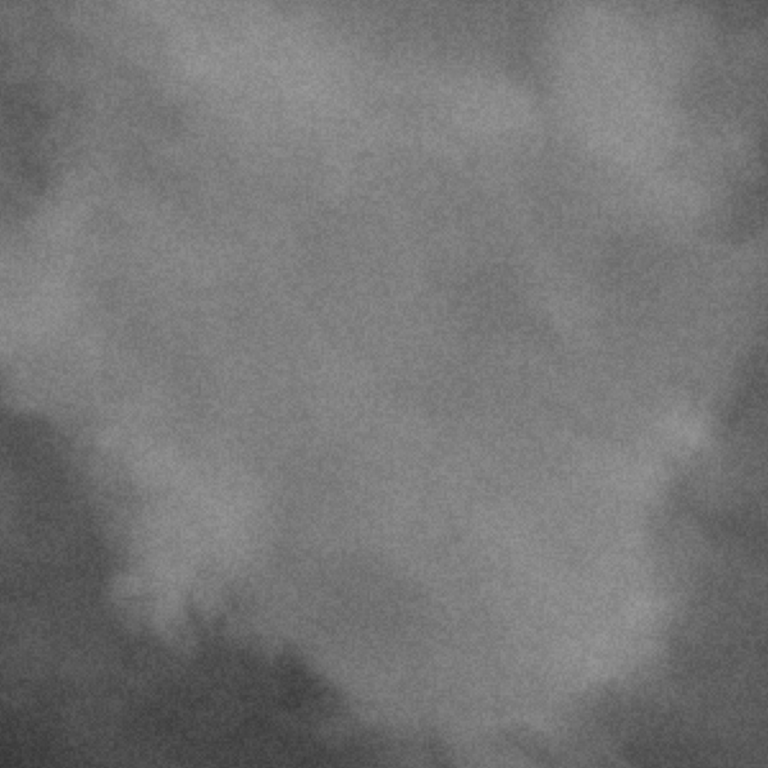
Reproduce this texture procedurally as a WebGL 2 fragment shader.

```glsl
#version 300 es
precision highp float;

#define LIT_TONE 0.503
#define CORNER_DROP 0.140
#define SIDE_DROP 0.100
#define EDGE_SOFTNESS 0.055
#define EDGE_WARP 0.26
#define CLOUD_SCALE 4.0
#define CLOUD_CONTRAST 0.24
#define GRAIN_SCALE 300.0
#define GRAIN_CONTRAST 0.050

uniform vec2 u_resolution;
out vec4 fragColor;

// Integer hash of a lattice cell, 0 to 1
float hash(ivec2 cell) {
    uint h = uint(cell.x) * 1597u ^ uint(cell.y) * 51749u;
    h = (h ^ (h >> 15)) * 73244475u;
    h = (h ^ (h >> 13)) * 73244475u;
    h ^= h >> 16;
    return float(h & 65535u) / 65535.0;
}

// Value noise with quintic blending
float noise(vec2 p) {
    ivec2 cell = ivec2(floor(p));
    vec2 f = fract(p);
    vec2 w = f * f * f * (f * (f * 6.0 - 15.0) + 10.0);
    float low = mix(hash(cell), hash(cell + ivec2(1, 0)), w.x);
    float high = mix(hash(cell + ivec2(0, 1)), hash(cell + ivec2(1, 1)), w.x);
    return mix(low, high, w.y);
}

// Rotated octaves, centred on zero
float fbm(vec2 p) {
    const mat2 turn = mat2(0.8, 0.6, -0.6, 0.8);
    float sum = 0.0;
    float weight = 0.5;
    for (int octave = 0; octave < 6; octave++) {
        sum += weight * (noise(p) - 0.5);
        p = turn * p * 2.03 + 17.3;
        weight *= 0.52;
    }
    return sum;
}

// Soft step into shade for a signed distance
float shade(float inside) {
    return smoothstep(-EDGE_SOFTNESS, EDGE_SOFTNESS, inside);
}

void main() {
    vec2 uv = gl_FragCoord.xy / u_resolution;

    // Cloud layers, stretched slightly along the falling diagonal
    vec2 diagonal = vec2(uv.x - 0.6 * uv.y, uv.y + 0.6 * uv.x);
    vec2 drift = vec2(fbm(uv * 5.0 + 31.0), fbm(uv * 5.0 + 57.0));
    vec2 cloudPos = diagonal * vec2(0.75, 1.1) * CLOUD_SCALE + drift * 0.8;
    float clouds = fbm(cloudPos + 9.0);
    float warp = EDGE_WARP * fbm(uv * 5.5 + drift * 0.6 + 83.0);

    // Shaded corners and sides around the lit middle
    float lowerLeft = shade((0.48 - uv.x - uv.y) * 0.71 + warp);
    float lowerRight = shade((uv.x - 0.6 * uv.y - 0.69) * 0.86 + warp);
    float right = shade((uv.x - 0.95) * 0.8 - warp);
    float upperLeft = shade(0.16 - length((uv - vec2(0.0, 0.95)) * vec2(1.7, 0.8)) + warp);
    float sides = max(max(lowerRight, right), upperLeft * 0.9);
    float drop = max(lowerLeft * CORNER_DROP, sides * SIDE_DROP);

    // Gentle fall of light towards the border
    float falloff = 0.11 * dot(uv - vec2(0.5, 0.48), uv - vec2(0.5, 0.48));

    // Fine grain from two close scales
    float grain = noise(uv * GRAIN_SCALE) + 0.6 * noise(uv.yx * GRAIN_SCALE * 0.53 + 40.0) - 0.8;

    float middle = 1.0 - smoothstep(0.1, 0.45, length(uv - vec2(0.5, 0.45)));
    float tone = LIT_TONE - drop - falloff;
    tone += clouds * CLOUD_CONTRAST * mix(1.0, 0.6, middle);
    tone += grain * GRAIN_CONTRAST;
    fragColor = vec4(vec3(tone), 1.0);
}
```
